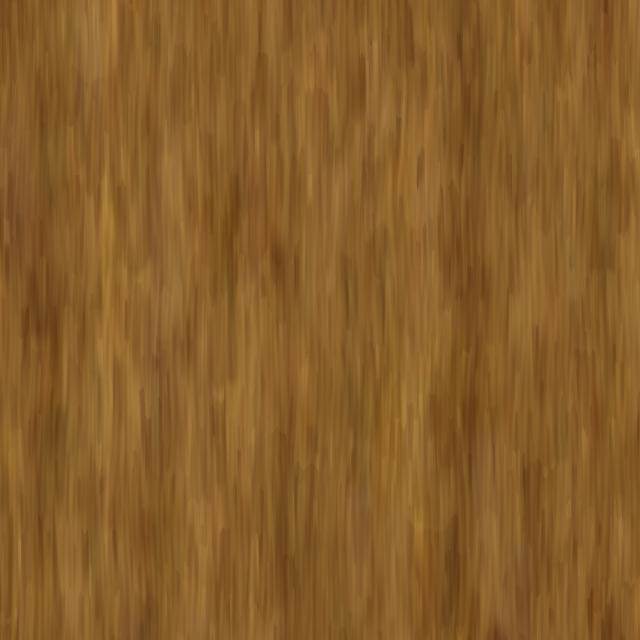
This texture is drawn by a Shadertoy shader. Its source:

```glsl
const vec3 BASE_WOOD = vec3(0.523, 0.358, 0.158);
const vec3 TONE_STEP = vec3(0.052, 0.050, 0.031);
const vec3 GREY_TINT = vec3(0.000, 0.000, 0.019);
const vec3 RED_TINT = vec3(0.010, -0.006, -0.006);
const vec3 KNOT_STAIN = vec3(0.150, 0.150, 0.085);

vec4 hash4(vec2 p) {
    vec4 q = fract(p.xyxy * vec4(0.1031, 0.1030, 0.0973, 0.1099));
    q += dot(q, q.wzxy + 33.33);
    return fract((q.xxyz + q.yzzw) * q.zywx);
}

float cornerSlope(vec2 cell, vec2 offset) {
    float angle = 6.2832 * hash4(cell + 71.0).x;
    return dot(vec2(cos(angle), sin(angle)), offset);
}

float gradientNoise(vec2 p) {
    vec2 cell = floor(p);
    vec2 f = fract(p);
    vec2 blend = f * f * f * (f * (f * 6.0 - 15.0) + 10.0);
    vec2 e = vec2(1.0, 0.0);
    float low = mix(cornerSlope(cell, f), cornerSlope(cell + e.xy, f - e.xy), blend.x);
    float high = mix(cornerSlope(cell + e.yx, f - e.yx), cornerSlope(cell + e.xx, f - e.xx), blend.x);
    return mix(low, high, blend.y);
}

// Lays tapered strokes over a tone: crisp ragged top, fading tail
float paintStrokes(float tone, vec2 uv, vec2 density, float seed, float opacity, float softness) {
    vec2 p = uv * density + seed;
    float ragged = 0.14 * gradientNoise(vec2(p.x * 3.0, p.y));
    for (int row = 2; row >= 0; row--) {
        for (int column = -1; column <= 1; column++) {
            vec2 cell = floor(p) + vec2(column, row);
            vec4 shape = hash4(cell + seed);
            vec4 style = hash4(cell + seed + 57.0);
            vec2 d = p - cell - shape.xy;
            d.x += d.y * (style.x - 0.5) * 0.6;
            d.y += ragged;
            float halfWidth = mix(0.22, 0.60, shape.z);
            float reach = mix(0.6, 1.30, style.y);
            float side = 1.0 - smoothstep(halfWidth - softness, halfWidth, abs(d.x));
            float top = 1.0 - smoothstep(-mix(0.01, 0.25, style.z * style.z), 0.01, d.y);
            float tail = smoothstep(-reach, -reach * 0.35, d.y);
            float strokeTone = (shape.w * 2.0 - 1.0) * 1.9;
            tone = mix(tone, strokeTone, side * top * tail * opacity);
        }
    }
    return tone;
}

// Sparse soft dark spots stretched along the grain
float knots(vec2 uv, vec2 density, float seed) {
    vec2 p = uv * density + seed;
    float stain = 0.0;
    for (int row = -1; row <= 1; row++) {
        for (int column = -1; column <= 1; column++) {
            vec2 cell = floor(p) + vec2(column, row);
            vec4 rnd = hash4(cell + seed);
            vec2 size = mix(vec2(0.08, 0.13), vec2(0.18, 0.32), fract(rnd.z * 7.0));
            vec2 d = (p - cell - rnd.xy) / size;
            stain += step(0.76, rnd.z) * mix(0.4, 1.0, rnd.w) * exp(-dot(d, d));
        }
    }
    return min(stain, 1.0);
}

void mainImage(out vec4 fragColor, in vec2 fragCoord) {
    vec2 uv = fragCoord / iResolution.y;
    vec2 grain = uv;
    grain.x += 0.006 * gradientNoise(uv * vec2(7.0, 4.0));

    // Strokes from wide to narrow
    float tone = paintStrokes(0.0, grain, vec2(13.0, 2.8), 11.0, 0.65, 0.06);
    tone = paintStrokes(tone, grain, vec2(29.0, 4.4), 23.0, 0.50, 0.08);
    tone = paintStrokes(tone, grain, vec2(58.0, 6.5), 41.0, 0.46, 0.12);
    tone += 0.75 * paintStrokes(0.0, grain, vec2(115.0, 11.0), 97.0, 0.60, 0.18);

    // Broad bands and soft smudges
    tone += 1.9 * gradientNoise(grain * vec2(12.0, 0.7) + 19.0);
    tone += 1.0 * gradientNoise(grain * vec2(28.0, 1.2) + 5.0);
    tone += 0.9 * gradientNoise(uv * vec2(13.0, 7.0) + 47.0);

    // Fine fibres
    tone += 1.3 * gradientNoise(grain * vec2(165.0, 10.0));
    tone += 0.6 * gradientNoise(grain * vec2(75.0, 5.0) + 31.0);

    // Hue drift between grey, golden and reddish wood
    float grey = paintStrokes(0.0, grain, vec2(20.0, 3.0), 67.0, 0.60, 0.12);
    float red = paintStrokes(0.0, grain, vec2(36.0, 5.0), 83.0, 0.50, 0.15);
    float stain = knots(grain, vec2(7.0, 5.0), 29.0);
    stain *= 0.75 + 1.0 * gradientNoise(grain * vec2(70.0, 6.0) + 13.0);

    vec3 wood = BASE_WOOD + tone * TONE_STEP + grey * GREY_TINT + red * RED_TINT;
    wood -= stain * KNOT_STAIN;
    fragColor = vec4(clamp(wood, 0.0, 1.0), 1.0);
}
```
